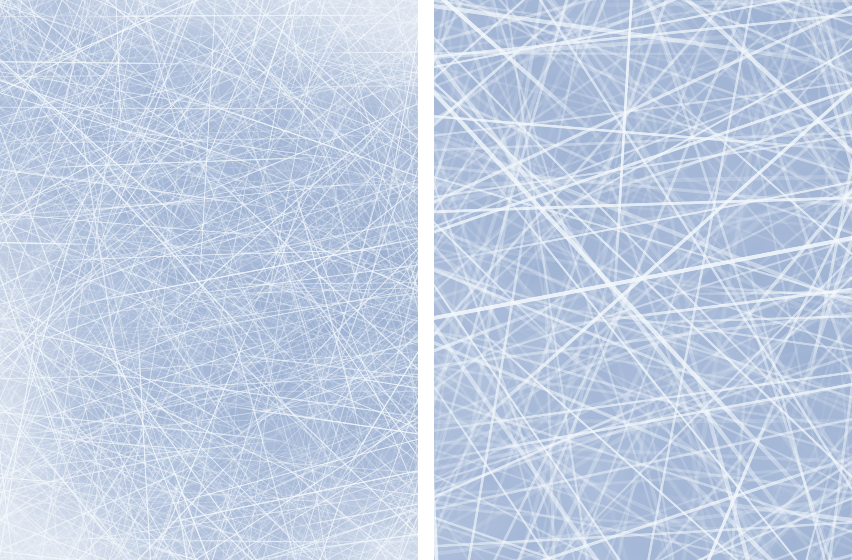
Left, the full canvas; right, a detail of the centre.
Give the GLSL for this texture, as a Shadertoy shader.

```glsl
// Scratched ice: a cloudy blue sheet, frosted towards some edges, under a dense
// web of fine pale scratches. Each layer is a randomly turned grid of long thin
// cells, and every cell holds one slightly tilted, bent and fading scratch.

const int   LAYERS        = 84;
const float CELL_LENGTH   = 0.85;
const float CELL_WIDTH    = 0.080;
const float THIN          = 0.0006;   // scratch half widths
const float THICK         = 0.0013;
const float FAINT         = 0.12;     // scratch opacities
const float STRONG        = 0.86;
const float PRESENCE      = 0.92;
const vec3  DEEP_ICE      = vec3(0.605, 0.685, 0.820);
const vec3  CLEAR_ICE     = vec3(0.680, 0.750, 0.862);
const vec3  FROST         = vec3(0.885, 0.910, 0.950);
const vec3  SCRATCH_WHITE = vec3(0.955, 0.975, 0.988);

float hash(vec2 p) {
    vec3 q = fract(vec3(p.xyx) * 0.1031);
    q += dot(q, q.yzx + 33.33);
    return fract((q.x + q.y) * q.z);
}

vec4 hash4(vec3 p) {
    vec4 q = fract(p.xyzx * vec4(0.1031, 0.1030, 0.0973, 0.1099));
    q += dot(q, q.wzxy + 33.33);
    return fract((q.xxyz + q.yzzw) * q.zywx);
}

float valueNoise(vec2 p) {
    vec2 cell = floor(p), f = fract(p);
    f = f * f * (3.0 - 2.0 * f);
    float low  = mix(hash(cell), hash(cell + vec2(1, 0)), f.x);
    float high = mix(hash(cell + vec2(0, 1)), hash(cell + vec2(1, 1)), f.x);
    return mix(low, high, f.y);
}

float clouds(vec2 p) {
    float sum = 0.0, weight = 0.5;
    for (int i = 0; i < 5; i++) {
        sum += weight * valueNoise(p);
        p = mat2(1.6, 1.2, -1.2, 1.6) * p + 17.3;
        weight *= 0.55;
    }
    return sum / 1.055;
}

float glow(vec2 uv, vec2 centre, vec2 radius) {
    vec2 d = (uv - centre) / radius;
    return exp(-dot(d, d));
}

// Broad pale areas: lower left side, bottom corners, top right
float frostAmount(vec2 uv) {
    float f = 0.85 * glow(uv, vec2(-0.03, 0.30), vec2(0.20, 0.30));
    f += 0.75 * glow(uv, vec2(0.10, -0.02), vec2(0.34, 0.15));
    f += 0.70 * glow(uv, vec2(0.95, -0.02), vec2(0.32, 0.15));
    f += 0.85 * glow(uv, vec2(1.00, 1.00), vec2(0.34, 0.17));
    f += 0.55 * glow(uv, vec2(0.50, 1.04), vec2(0.50, 0.11));
    return clamp(f, 0.0, 0.92);
}

// Opacity of the single scratch in this layer's cell around p
float scratch(vec2 p, float layer, float pixel) {
    float angle = 6.2832 * hash(vec2(layer, 7.7));
    float c = cos(angle), s = sin(angle);
    vec2 q = mat2(c, -s, s, c) * p / vec2(CELL_LENGTH, CELL_WIDTH);
    q += 40.0 + 20.0 * vec2(hash(vec2(layer, 2.1)), hash(vec2(layer, 5.3)));
    float row = floor(q.y);
    q.x += hash(vec2(row, layer + 91.0));
    vec3 id = vec3(floor(q.x), row, layer);
    vec4 shape = hash4(id);
    vec4 look = hash4(id + 131.7);

    vec2 local = fract(q) - 0.5;
    float tilt = 0.56 * (shape.y - 0.5);
    float bend = 0.40 * (shape.z - 0.5);
    float path = 0.56 * (shape.x - 0.5) + tilt * local.x * 1.6 + bend * local.x * local.x;
    float dist = abs(local.y - path) * CELL_WIDTH;

    float halfWidth = mix(THIN, THICK, look.x * look.x);
    float drawn = max(halfWidth, 0.5 * pixel);
    float cover = 1.0 - smoothstep(drawn - 0.5 * pixel, drawn + 0.5 * pixel, dist);
    float reach = mix(0.32, 0.5, shape.w);
    float fade = 1.0 - smoothstep(reach * 0.55, reach, abs(local.x));
    float opacity = mix(FAINT, STRONG, look.y * look.y);
    return cover * fade * opacity * halfWidth / drawn * step(look.z, PRESENCE);
}

void mainImage(out vec4 fragColor, in vec2 fragCoord) {
    vec2 uv = fragCoord / iResolution.xy;
    vec2 p = fragCoord / iResolution.y;
    float pixel = 1.0 / iResolution.y;

    // Cloudy ice with smaller mottling
    float broad = clouds(p * 3.5 + 4.0);
    float mottle = clouds(p * 26.0 + 50.0);
    float tone = 0.5 + 1.1 * (broad - 0.5) + 1.0 * (mottle - 0.5);
    vec3 color = mix(DEEP_ICE, CLEAR_ICE, clamp(tone, 0.0, 1.0));
    color = mix(color, FROST, clamp(frostAmount(uv) * (0.7 + 0.6 * broad), 0.0, 0.95));

    // Web of scratches
    float untouched = 1.0;
    for (int i = 0; i < LAYERS; i++) {
        untouched *= 1.0 - scratch(p, float(i) + 1.0, pixel);
    }
    color = mix(SCRATCH_WHITE, color, untouched);

    fragColor = vec4(color, 1.0);
}
```
